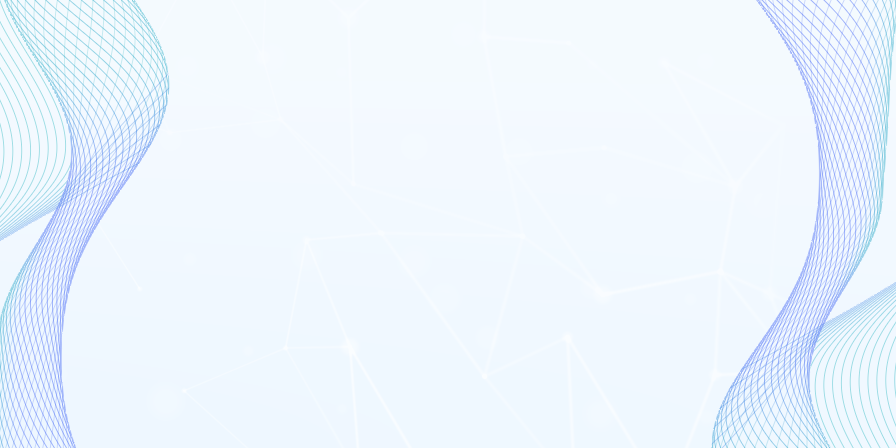
A WebGL 2 fragment shader for this background:

```glsl
#version 300 es
precision highp float;

uniform vec2 u_resolution;
out vec4 outColor;

const float PI = 3.14159265;
const vec3 BLUE = vec3(0.24, 0.38, 0.96);
const vec3 TEAL = vec3(0.12, 0.70, 0.74);

float hash(vec2 p) {
  return fract(sin(dot(p, vec2(127.1, 311.7))) * 43758.5453);
}

float segmentDistance(vec2 p, vec2 a, vec2 b) {
  vec2 ab = b - a;
  return length(p - a - ab * clamp(dot(p - a, ab) / dot(ab, ab), 0.0, 1.0));
}

// Thin strokes where the field passes whole numbers plus one half
float contours(float field) {
  float slope = max(length(vec2(dFdx(field), dFdy(field))), 1e-5);
  float pixels = abs(fract(field) - 0.5) / slope;
  float halfWidth = 0.001 * u_resolution.y;
  float stroke = clamp(halfWidth + 0.5 - pixels, 0.0, 1.0);
  return mix(stroke, 0.7, smoothstep(0.4, 1.0, slope));
}

// Soft inside test for a signed field
float inside(float field) {
  return smoothstep(-0.002, 0.002, field);
}

// Twisted sheet of lines with a fan of arcs beside it, y pointing down
vec3 ribbon(vec3 color, vec2 p) {
  float wave = PI * (p.y - 0.19) / 0.61;
  float outer = 0.24 + 0.12 * cos(wave) + 0.0175 * cos(2.0 * wave);
  float inner = 0.077 + 0.082 * cos(PI * (p.y - 0.34) / 0.42)
              - 0.2 * smoothstep(0.75, 1.2, p.y);
  float inSheet = inside(p.x - inner) * inside(outer - p.x);

  // Front and back strokes turn round at both edges
  float across = (p.x - inner) / (outer - inner);
  float turn = acos(clamp(1.0 - 2.0 * across, -1.0, 1.0)) / PI;
  float front = contours(17.0 * (turn - 1.4 * p.y));
  float back = contours(17.0 * (-turn - 1.4 * p.y));
  float teal = max(0.85 * (1.0 - smoothstep(0.12, 0.42, p.y)),
                   0.8 * (1.0 - smoothstep(0.0, 0.35, across)) * smoothstep(0.5, 0.65, p.y));
  color = mix(color, mix(BLUE, TEAL, teal), 0.48 * front * inSheet);
  color = mix(color, mix(BLUE, TEAL, min(teal * 1.2, 1.0)), 0.24 * back * inSheet);

  // Arcs that bend into a tight bundle
  float gap = 0.539 - 0.6 * p.x + 0.25 * p.x * p.x - p.y;
  float pull = exp(-max(gap, 0.0) / 0.03);
  float arcs = contours((inner - p.x) / 0.02 - 8.0 * pull);
  color = mix(color, mix(TEAL, BLUE, 0.7 * pull),
              0.42 * arcs * inside(inner - p.x) * inside(gap));

  // The bundle opens again as it crosses the sheet
  float fan = gap / (0.004 + 0.12 * max(p.x - 0.13, 0.0));
  float inFan = step(0.0, fan) * step(fan, 6.0) * inSheet;
  return mix(color, mix(BLUE, TEAL, 0.35), 0.32 * contours(fan) * inFan);
}

vec2 node(vec2 cell) {
  return (cell + 0.1 + 0.8 * vec2(hash(cell), hash(cell + 17.3))) * 0.24;
}

// Jittered nodes with soft discs, joined to some of their neighbours
float network(vec2 p) {
  float glow = 0.0;
  vec2 home = floor(p / 0.24);
  float blur = 0.004 * smoothstep(0.5, 1.0, p.x);
  for (int j = -2; j <= 1; j++) {
    for (int i = -2; i <= 1; i++) {
      vec2 cell = home + vec2(i, j);
      vec2 a = node(cell);
      float seed = hash(cell + 41.0);
      float spot = 0.006 + 0.022 * seed * seed * seed;
      glow += 0.5 * (1.0 - smoothstep(0.5 * spot, 1.3 * spot, length(p - a)));
      float disc = 0.012 + 0.03 * hash(cell + 63.0);
      vec2 center = node(cell + 80.0) - 80.0 * 0.24;
      glow += 0.2 * (1.0 - smoothstep(0.5 * disc, 1.2 * disc, length(p - center)));
      for (int k = 0; k < 3; k++) {
        vec2 next = cell + vec2(k != 1, k != 0);
        float strength = step(0.45, hash(cell + 9.0 * float(k))) * (0.35 + 0.45 * seed);
        float d = segmentDistance(p, a, node(next));
        glow += strength * (1.0 - smoothstep(0.0, 0.003 + blur, d));
      }
    }
  }
  return min(glow, 0.9);
}

void main() {
  vec2 uv = gl_FragCoord.xy / u_resolution;
  vec2 p = vec2(2.0 * uv.x, 1.0 - uv.y);

  // Pale sky, deeper toward the lower left
  vec3 color = mix(vec3(0.957, 0.979, 0.998), vec3(0.932, 0.969, 1.0),
                   smoothstep(0.1, 1.0, p.y) * (1.0 - 0.35 * uv.x));

  // White web in the open middle
  float open = smoothstep(0.08, 0.25, p.x) * (1.0 - smoothstep(1.65, 1.82, p.x));
  float fade = mix(0.4, 0.85, smoothstep(0.3, 0.8, p.y) * (1.0 - 0.4 * uv.x));
  color = mix(color, vec3(1.0), network(p) * open * fade);

  // The right ribbon is the left one turned half round
  color = ribbon(color, p);
  color = ribbon(color, vec2(1.966, 1.188) - p);
  outColor = vec4(min(color, 1.0), 1.0);
}
```
